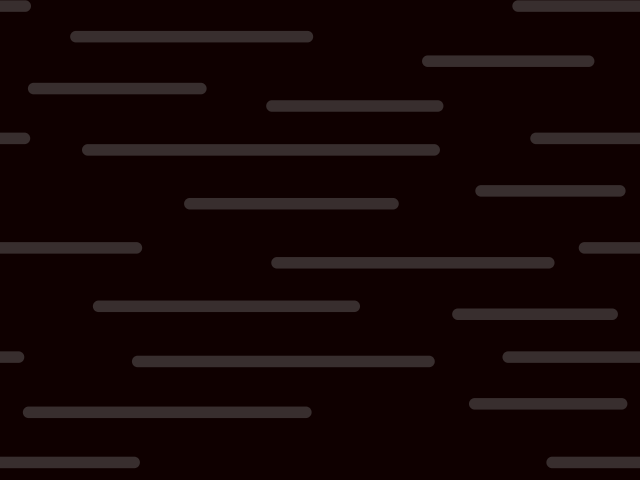
Give the GLSL for this pattern, as a WebGL 1 fragment shader.

```glsl
precision highp float;
// Sparse round-ended dashes on a near-black ground, in one seamless tile.
// Two interleaved lanes step down the tile; each dash is a capsule whose
// centre sways on a drifting cosine and whose length varies with its row.

uniform vec2 u_resolution;

const vec3 GROUND = vec3(0.06, 0.0, 0.0);
const vec3 DASH = vec3(0.22, 0.18, 0.18);
const vec2 TILE = vec2(768.0, 576.0);  // design units, canvas height = 576
const float RADIUS = 6.9;              // half the dash thickness
const int ROWS = 9;                    // dashes in each lane

// Sway of the centre: start, drift per row, amplitude, frequency
const vec4 SWAY_A = vec4(440.0, 18.0, 270.0, 0.9);
const vec4 SWAY_B = vec4(30.0, 20.0, 200.0, 1.1);
const float DAMPING_A = 0.1;

// Heights down the tile: start, pitch, wobble
const vec3 STEP_A = vec3(4.5, 61.0, 8.0);
const vec3 STEP_B = vec3(39.0, 65.0, 5.0);

// Shortest offset on a repeating tile
vec2 wrapOffset(vec2 d) {
  return mod(d + 0.5 * TILE, TILE) - 0.5 * TILE;
}

// Signed distance to a horizontal capsule of the given full length
float dashDistance(vec2 p, vec2 centre, float fullLength) {
  vec2 d = abs(wrapOffset(p - centre));
  d.x = max(d.x - (0.5 * fullLength - RADIUS), 0.0);
  return length(d) - RADIUS;
}

// First lane: damped sway, longest dashes near the middle rows
vec2 centreA(float row) {
  float sway = exp(-DAMPING_A * row) * cos(SWAY_A.w * row);
  float wobble = cos(1.35 * (row - 0.9));
  return vec2(SWAY_A.x + SWAY_A.y * row + SWAY_A.z * sway,
              STEP_A.x + STEP_A.y * row + STEP_A.z * wobble);
}

float lengthA(float row) {
  float offset = (row - 3.7) / 1.6;
  float swell = exp(-offset * offset);
  float alternate = 1.0 - 2.0 * mod(row, 2.0);
  return 190.0 + swell * (180.0 - 110.0 * alternate);
}

// Second lane: steady sway, shorter dashes high up and longer ones below
vec2 centreB(float row) {
  float sway = cos(SWAY_B.w * row);
  return vec2(SWAY_B.x + SWAY_B.y * row + SWAY_B.z * sway,
              STEP_B.x + STEP_B.y * row + STEP_B.z * sway);
}

float lengthB(float row) {
  return 265.0 - 100.0 * cos(0.8 * (row - 2.3));
}

void main() {
  // Design coordinates, measured down from the top edge
  float unitsPerPixel = TILE.y / u_resolution.y;
  vec2 p = vec2(gl_FragCoord.x, u_resolution.y - gl_FragCoord.y) * unitsPerPixel;

  // Nearest dash of both lanes
  float nearest = TILE.x;
  for (int i = 0; i < ROWS; i++) {
    float row = float(i);
    nearest = min(nearest, dashDistance(p, centreA(row), lengthA(row)));
    nearest = min(nearest, dashDistance(p, centreB(row), lengthB(row)));
  }

  // Smooth edge about one pixel wide
  float cover = clamp(0.5 - nearest / unitsPerPixel, 0.0, 1.0);
  gl_FragColor = vec4(mix(GROUND, DASH, cover), 1.0);
}
```
